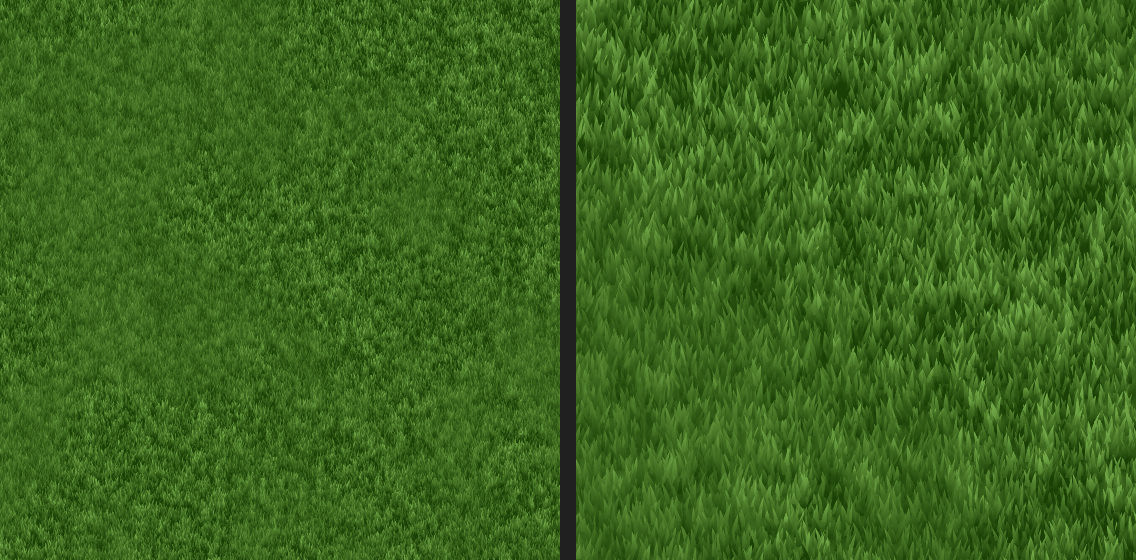
Left: the whole. Right: its middle third, enlarged.
Write a WebGL 1 fragment shader that draws this texture.

```glsl
precision highp float;
// Dense lawn seen from above: short tousled blades, small dark gaps and softer patches.
uniform vec2 u_resolution;

// Sine-free hashes
float hash(vec2 p) {
  vec3 q = fract(p.xyx * 0.1031);
  q += dot(q, q.yzx + 33.33);
  return fract((q.x + q.y) * q.z);
}

vec3 hash3(vec2 p) {
  vec3 q = fract(p.xyx * vec3(0.1031, 0.1030, 0.0973));
  q += dot(q, q.yxz + 33.33);
  return fract((q.xxy + q.yzz) * q.zyx);
}

float noise(vec2 p) {
  vec2 cell = floor(p), f = fract(p);
  f = f * f * (3.0 - 2.0 * f);
  return mix(mix(hash(cell), hash(cell + vec2(1.0, 0.0)), f.x),
             mix(hash(cell + vec2(0.0, 1.0)), hash(cell + 1.0), f.x), f.y);
}

// Brightness of a tuft around a root point
float tuftTone(vec2 p) {
  return (noise(p * vec2(98.0, 118.0) + 40.0) - 0.5) * 0.75;
}

void main() {
  vec2 p = gl_FragCoord.xy / u_resolution.y;
  float pixel = 1.0 / u_resolution.y;
  vec2 cellSize = vec2(0.006, 0.0075);
  vec2 home = floor(p / cellSize);

  // Shaded ground between the blades
  float tone = tuftTone(p) - 0.3;

  // Blades from back to front: the lower the root, the nearer
  for (int row = 0; row < 3; row++) {
    for (int layer = 0; layer < 4; layer++) {
      for (int col = -1; col <= 1; col++) {
        vec2 cell = home + vec2(float(col), -float(row));
        vec2 seed = cell + float(layer) * vec2(217.0, 131.0) + 11.0;
        vec3 shape = hash3(seed);
        vec3 look = hash3(seed + vec2(53.0, 371.0));
        vec2 root = (cell + vec2(0.1 + 0.8 * shape.x,
                                 (3.0 - float(layer) + shape.y) / 4.0)) * cellSize;
        float bladeLength = mix(0.006, 0.0135, shape.z);
        vec2 d = p - root;
        float along = clamp(d.y / bladeLength, 0.0, 1.0);

        // Bent centre line and a width that tapers to the tip
        float lean = (look.x - 0.5) * 0.76 * bladeLength;
        float halfWidth = mix(0.001, 0.0018, look.y) * (1.0 - along * along);
        float side = abs(d.x - lean * along * (0.6 + 0.4 * along)) - halfWidth;
        float cover = 1.0 - smoothstep(-0.5 * pixel, 0.5 * pixel, side);
        cover *= smoothstep(0.0, pixel, d.y)
               * (1.0 - smoothstep(-pixel, 0.0, d.y - bladeLength));

        float bladeTone = tuftTone(root) + (look.z - 0.5) * 0.72 + (along - 0.55) * 0.6;
        tone = mix(tone, bladeTone, cover);
      }
    }
  }

  // Broad patches of crisp and of soft, even turf
  float patches = 0.65 * noise(p * 5.0 + 7.0) + 0.35 * noise(p * 11.0 + 23.0);
  float contrast = mix(0.72, 1.2, smoothstep(0.3, 0.65, patches));
  float light = clamp(0.51 + tone * contrast, -0.1, 1.2);

  // Deep green shade to pale green tip
  vec3 color = mix(vec3(0.13, 0.28, 0.04), vec3(0.37, 0.565, 0.215), light);
  color += vec3(0.02, 0.025, 0.025) * smoothstep(0.75, 1.1, light);
  gl_FragColor = vec4(color, 1.0);
}
```
